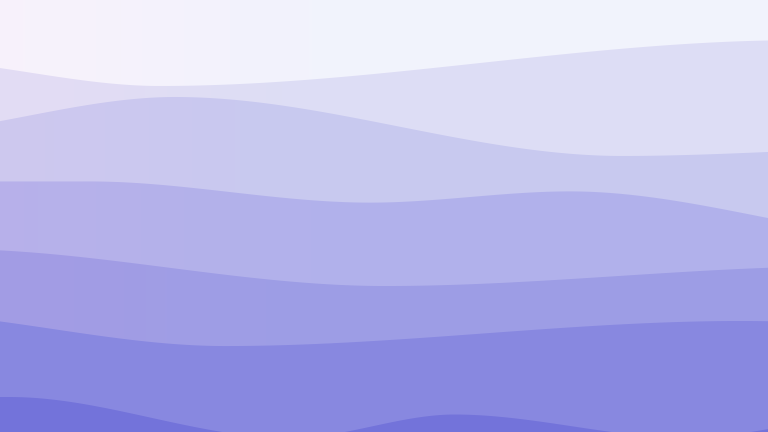
Reproduce this background procedurally as a Shadertoy shader.

```glsl
// Smooth crest line easing between four turning points
float crest(float x, vec4 turns, vec4 heights) {
    float h = heights.x;
    for (int i = 0; i < 3; i++) {
        float rise = heights[i + 1] - heights[i];
        h += rise * smoothstep(turns[i], turns[i + 1], x);
    }
    return h;
}

// Fills everything below a crest with an antialiased edge
void fillBelow(inout vec3 color, float height, float y, vec3 fill) {
    float coverage = clamp((height - y) * iResolution.y + 0.5, 0.0, 1.0);
    color = mix(color, fill, coverage);
}

void mainImage(out vec4 fragColor, in vec2 fragCoord) {
    vec2 uv = fragCoord / iResolution.xy;
    float x = uv.x;
    float y = uv.y;

    // Pale sky
    vec3 color = vec3(0.947, 0.951, 0.989);

    // Light upper waves
    float h = crest(x, vec4(-0.13, 0.208, 1.04, 2.0), vec4(0.863, 0.801, 0.907, 0.85));
    fillBelow(color, h, y, vec3(0.867, 0.867, 0.959));

    h = crest(x, vec4(-0.156, 0.228, 0.81, 1.224), vec4(0.688, 0.7755, 0.639, 0.66));
    fillBelow(color, h, y, vec3(0.783, 0.787, 0.939));

    h = crest(x, vec4(0.117, 0.482, 0.742, 1.237), vec4(0.58, 0.531, 0.557, 0.441));
    fillBelow(color, h, y, vec3(0.696, 0.696, 0.92));

    h = crest(x, vec4(-0.065, 0.501, 1.107, 1.6), vec4(0.4236, 0.338, 0.384, 0.36));
    fillBelow(color, h, y, vec3(0.616, 0.616, 0.898));

    // Faint warm tint along the left side
    color += vec3(0.02, -0.004, -0.004) * (1.0 - smoothstep(0.0, 0.42, x));

    // Deep lower waves
    h = crest(x, vec4(-0.156, 0.293, 0.964, 1.3), vec4(0.278, 0.199, 0.257, 0.24));
    fillBelow(color, h, y, vec3(0.533, 0.533, 0.88));

    h = crest(x, vec4(0.013, 0.378, 0.592, 0.898), vec4(0.081, -0.014, 0.0405, -0.014));
    h += 0.043 * smoothstep(0.898, 1.107, x);
    fillBelow(color, h, y, vec3(0.451, 0.451, 0.853));

    fragColor = vec4(color, 1.0);
}
```
